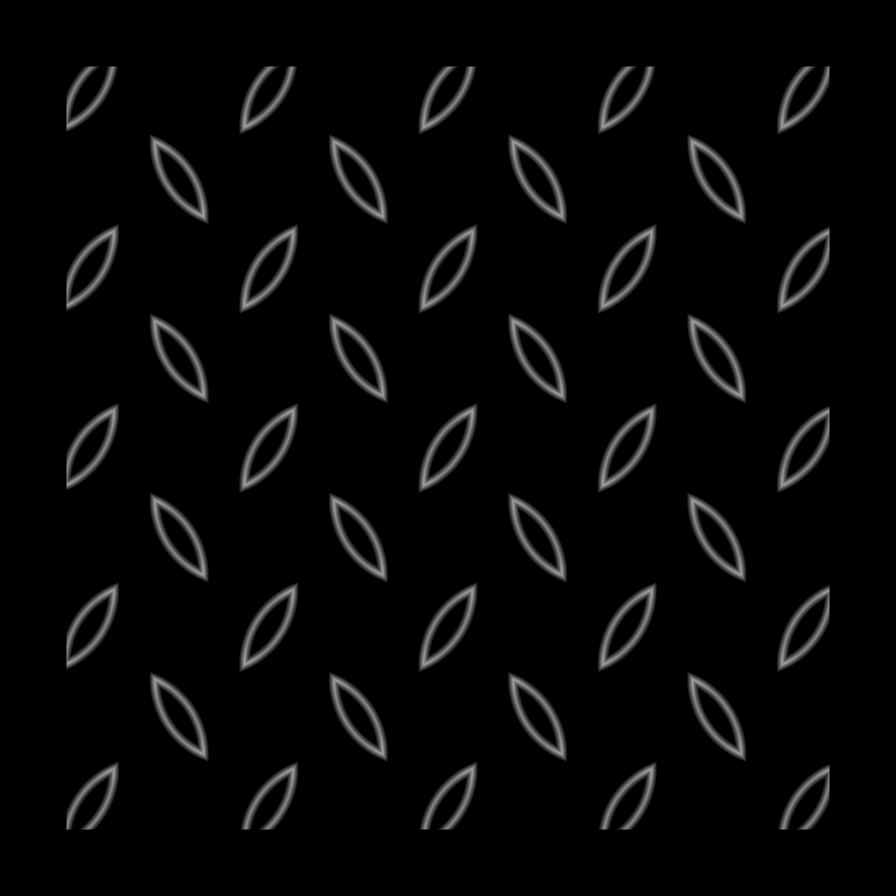
A Shadertoy shader for this pattern:

```glsl
// Tread plate: soft grey lens outlines, alternately tilted, on a black square
const float PITCH = 0.2;

// Glow of one lens outline centred at the origin, leaning to the right
float lensOutline(vec2 p) {
    vec2 axis = normalize(vec2(0.545, 0.838));
    vec2 q = abs(vec2(dot(p, vec2(axis.y, -axis.x)), dot(p, axis)));

    // Overlap of two equal circles
    float d = length(q + vec2(0.0764, 0.0)) - 0.0912;
    float line = clamp(1.0 - abs(d) / 0.0064, 0.0, 1.0);

    // Tips shine a little brighter than the sides
    return line * mix(0.54, 0.64, smoothstep(0.025, 0.05, q.y));
}

void mainImage(out vec4 fragColor, in vec2 fragCoord) {
    vec2 p = fragCoord / iResolution.xy - 0.5;

    // Two interleaved lattices, the second one mirrored
    vec2 rightCell = mod(p + 0.5 * PITCH, PITCH) - 0.5 * PITCH;
    vec2 leftCell = mod(p, PITCH) - 0.5 * PITCH;
    leftCell.x = -leftCell.x;
    float grey = max(lensOutline(rightCell), lensOutline(leftCell));

    // Black margin around the plate
    float edge = max(abs(p.x), abs(p.y)) - 0.4258;
    float pixel = 1.0 / min(iResolution.x, iResolution.y);
    grey *= smoothstep(pixel, -pixel, edge);

    fragColor = vec4(vec3(grey), 1.0);
}
```
